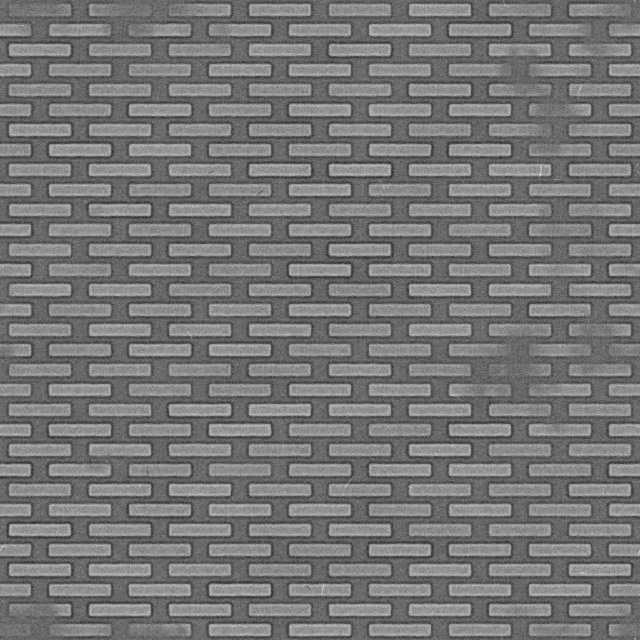
Write a Shadertoy shader that draws this texture.

```glsl
// Embossed metal tread: 8 x 32 staggered rounded bars with bright rims and dark seams.
// Each bar is a rounded-box distance; wrapping noise wears patches of relief away,
// and hashed short scratches and fine grain finish the surface.

float hash(vec2 p) {
    return fract(sin(dot(p, vec2(127.1, 311.7))) * 43758.5453);
}

// Value noise that wraps after a whole number of cells
float noise(vec2 uv, vec2 period, float seed) {
    vec2 p = uv * period, i = floor(p), f = fract(p);
    f = f * f * (3.0 - 2.0 * f);
    vec2 a = mod(i, period) + seed, b = mod(i + 1.0, period) + seed;
    return mix(mix(hash(a), hash(vec2(b.x, a.y)), f.x),
               mix(hash(vec2(a.x, b.y)), hash(b), f.x), f.y);
}

float roundBox(vec2 p, vec2 halfSize, float radius) {
    vec2 q = abs(p) - halfSize + radius;
    return length(max(q, 0.0)) + min(max(q.x, q.y), 0.0) - radius;
}

float bell(float x, float width) {
    return exp(-x * x / (width * width));
}

void mainImage(out vec4 fragColor, in vec2 fragCoord) {
    vec2 uv = fragCoord / iResolution.xy;
    float pixel = 768.0 / iResolution.y; // the canvas is 768 units wide

    // Staggered grid: every other row shifts by half a bar
    float row = floor(uv.y * 32.0);
    vec2 grid = vec2(uv.x * 8.0 + 0.5 * mod(row + 1.0, 2.0), uv.y * 32.0);
    vec2 id = vec2(mod(floor(grid.x), 8.0), row);
    vec2 local = (fract(grid) - 0.5) * vec2(96.0, 24.0);
    local += 0.7 * (vec2(noise(uv, vec2(96.0), 3.0), noise(uv, vec2(96.0), 9.0)) - 0.5);
    float d = roundBox(local, vec2(37.3, 7.4), 3.0);

    // Wear: broad patches with ragged borders, plus a weaker press on some bars
    float patches = 0.65 * noise(uv, vec2(6.0, 7.0), 21.0)
                  + 0.25 * noise(uv, vec2(15.0, 18.0), 33.0)
                  + 0.10 * noise(uv, vec2(60.0), 47.0);
    float wear = 0.85 * smoothstep(0.62, 0.82, patches);
    float press = (1.0 - wear) * mix(0.82, 1.08, hash(id + 5.0));

    // Bar face, bright inner rim and dark outer seam
    float edge = max(0.8, 0.6 * pixel);
    float face = 1.0 - smoothstep(-edge, edge, d);
    float shade = 0.415 + 0.02 * (noise(uv, vec2(12.0), 61.0) - 0.5);
    shade += press * 0.145 * face;
    shade += press * 0.10 * bell(d + 2.2, 1.5);
    shade -= press * mix(0.09, 0.16, hash(id + 17.0)) * bell(d - 1.6, 1.8);

    // Short bent scratches, light or dark, wrapped around the canvas
    for (float i = 0.0; i < 22.0; i++) {
        vec2 s = fract(uv - vec2(hash(vec2(i, 71.0)), hash(vec2(i, 83.0))) + 0.5) - 0.5;
        float angle = 6.2832 * hash(vec2(i, 97.0));
        s = mat2(cos(angle), -sin(angle), sin(angle), cos(angle)) * s * 768.0;
        s.y += 0.02 * s.x * s.x;
        float reach = mix(3.0, 12.0, hash(vec2(i, 103.0)));
        float line = bell(s.y, 0.9) * (1.0 - smoothstep(0.4 * reach, reach, abs(s.x)));
        float broken = noise(uv, vec2(160.0), i);
        shade += line * broken * (hash(vec2(i, 113.0)) < 0.65 ? 0.28 : -0.30);
    }

    // Fine grain: single specks and slightly larger clumps
    vec2 speck = floor(uv * 512.0);
    shade += 0.06 * (hash(speck) + hash(speck + 531.0) - 1.0);
    shade += 0.05 * (noise(uv, vec2(300.0), 7.0) - 0.5);

    fragColor = vec4(vec3(clamp(shade, 0.0, 1.0)), 1.0);
}
```
